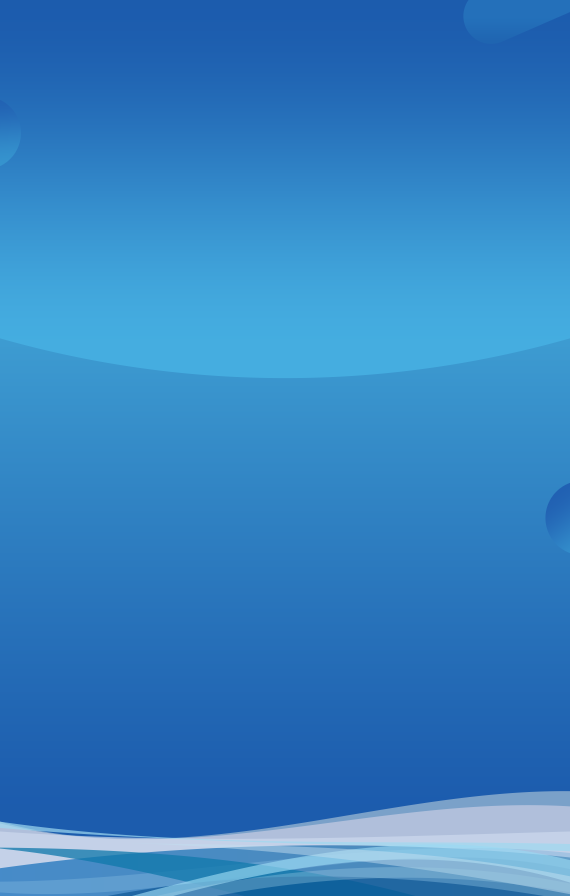
A Shadertoy shader for this background:

```glsl
const vec3 DEEP = vec3(0.11, 0.36, 0.68);
const vec3 SKY = vec3(0.27, 0.68, 0.88);
const vec3 AZURE = vec3(0.24, 0.61, 0.82);

// Coverage of a signed distance, smoothed over one pixel
float cover(float d, float pixel) {
    return clamp(0.5 - d / pixel, 0.0, 1.0);
}

float capsule(vec2 p, vec2 a, vec2 b, float radius) {
    vec2 axis = b - a;
    float t = clamp(dot(p - a, axis) / dot(axis, axis), 0.0, 1.0);
    return length(p - a - axis * t) - radius;
}

// Cubic through four evenly spaced heights, in thousandths of the canvas
float curve(float x, vec4 heights) {
    float t = 3.0 * x, a = t - 1.0, b = t - 2.0, c = t - 3.0;
    vec4 weights = vec4(-a * b * c / 6.0, t * b * c / 2.0,
                        -t * a * c / 2.0, t * a * b / 6.0);
    return dot(weights, heights) * 0.001;
}

// Translucent band between two curves
vec3 ribbon(vec3 col, vec2 uv, float pixel, vec4 top, vec4 bottom, vec4 tint) {
    float mask = cover(uv.y - curve(uv.x, top), pixel)
               * cover(curve(uv.x, bottom) - uv.y, pixel);
    return mix(col, tint.rgb, mask * tint.a);
}

// Disc shaded along a direction
vec3 orb(vec3 col, vec2 p, float pixel, vec2 center, float radius, vec2 lightDir) {
    vec2 q = p - center;
    float shade = smoothstep(-1.0, 1.0, dot(q, lightDir) / radius);
    vec3 tint = mix(DEEP + 0.02, vec3(0.21, 0.58, 0.81), shade);
    return mix(col, tint, cover(length(q) - radius, pixel));
}

vec3 backdrop(vec2 p, float halfWidth, float pixel) {
    float depth = 1.0 - p.y;
    vec3 upper = mix(DEEP, SKY, smoothstep(0.0, 0.4, depth));
    float fall = clamp((0.9 - depth) / 0.52, 0.0, 1.0);
    vec3 lower = mix(DEEP, AZURE, pow(fall, 1.15));
    float dome = length(p - vec2(halfWidth, 1.740)) - 1.162;
    return mix(lower, upper, cover(dome, pixel));
}

vec3 waves(vec3 col, vec2 uv, float pixel) {
    vec4 ground = vec4(-200.0);
    vec4 crest = vec4(81, 65, 89, 100);
    vec4 hem = vec4(31, 52, 56, 43);

    // Pale upper swells
    col = ribbon(col, uv, pixel, vec4(83, 66, 96, 117), ground, vec4(0.48, 0.63, 0.79, 1.0));
    col = ribbon(col, uv, pixel, crest, ground, vec4(0.69, 0.75, 0.86, 1.0));
    col = ribbon(col, uv, pixel, vec4(72, 64, 66, 72), ground, vec4(0.80, 0.85, 0.93, 0.7));
    col = ribbon(col, uv, pixel, vec4(83, 64, 60, 58), vec4(76, 63, 56, 50), vec4(0.62, 0.85, 0.94, 0.7));

    // Blue body, cooler on the right
    vec3 body = mix(vec3(0.25, 0.53, 0.78), vec3(0.28, 0.53, 0.71), uv.x);
    col = ribbon(col, uv, pixel, hem, ground, vec4(body, 0.95));

    // Crossing translucent sashes
    col = ribbon(col, uv, pixel, vec4(16, 30, 50, 48), vec4(4, 14, 40, 30), vec4(0.48, 0.70, 0.86, 0.45));
    col = ribbon(col, uv, pixel, vec4(54, 44, 10, -60), vec4(53, 15, -40, -90), vec4(0.06, 0.47, 0.67, 0.75));
    col = ribbon(col, uv, pixel, vec4(-30, 14, 20, -5), ground, vec4(0.02, 0.31, 0.56, 0.6));
    col = ribbon(col, uv, pixel, vec4(-40, 17, 55, 40), vec4(-60, 5, 40, 15), vec4(0.60, 0.85, 0.95, 0.65));
    col = ribbon(col, uv, pixel, vec4(60, 58, 50, 22), vec4(60, 56, 36, 2), vec4(0.76, 0.87, 0.94, 0.5));
    col = ribbon(col, uv, pixel, vec4(-50, 8, 32, 14), vec4(-70, -6, 20, 4), vec4(0.62, 0.80, 0.89, 0.35));
    return col;
}

void mainImage(out vec4 fragColor, in vec2 fragCoord) {
    vec2 uv = fragCoord / iResolution.xy;
    vec2 p = fragCoord / iResolution.y;
    float width = iResolution.x / iResolution.y;
    float pixel = 1.0 / iResolution.y;

    vec3 col = backdrop(p, 0.5 * width, pixel);

    // Slanted pill at the top right
    vec2 pillStart = vec2(width - 0.088, 0.982);
    float pill = capsule(p, pillStart, pillStart + vec2(0.202, 0.088), 0.031);
    float pillFade = smoothstep(0.945, 0.985, p.y);
    vec3 pillTint = mix(vec3(0.12, 0.39, 0.69), vec3(0.14, 0.44, 0.73), pillFade);
    col = mix(col, pillTint, cover(pill, pixel));

    // Orbs cut by the side edges
    col = orb(col, p, pixel, vec2(-0.0176, 0.8516), 0.041, vec2(0.1, -0.99));
    col = orb(col, p, pixel, vec2(width + 0.0143, 0.4219), 0.0417, vec2(0.6, -0.8));

    col = waves(col, uv, pixel);
    fragColor = vec4(col, 1.0);
}
```
